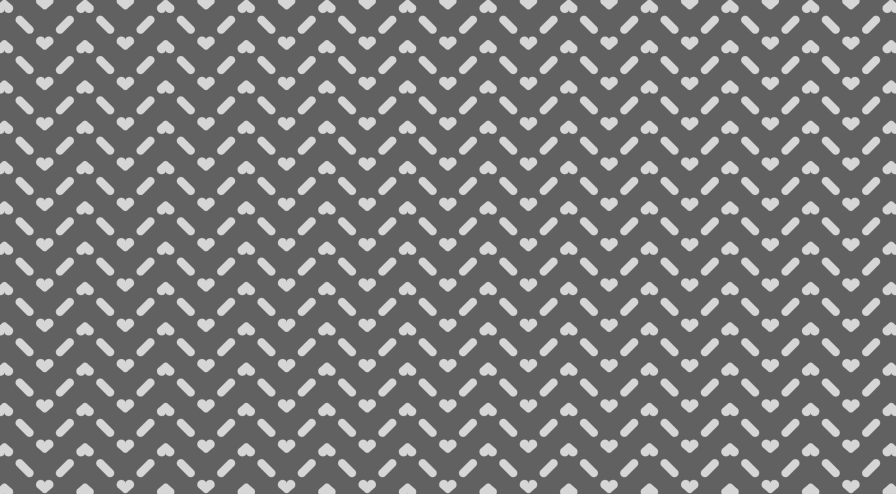
This pattern is drawn by a Shadertoy shader. Its source:

```glsl
// Chevron rows of light dashes with hearts at the turns, on dark grey.

// Wraps x into one period, centred on zero
float wrap(float x, float period) {
    return x - period * round(x / period);
}

// Distance to a segment whose radius tapers from ra at a to rb at b
float taperedCapsule(vec2 p, vec2 a, vec2 b, float ra, float rb) {
    vec2 pa = p - a, ba = b - a;
    float h = clamp(dot(pa, ba) / dot(ba, ba), 0.0, 1.0);
    return length(pa - ba * h) - mix(ra, rb, h);
}

// Heart made of two mirrored lobes that meet at a rounded tip
float heart(vec2 p) {
    p.x = abs(p.x);
    return taperedCapsule(p, vec2(0.050, 0.024), vec2(0.0, -0.042), 0.058, 0.040);
}

void mainImage(out vec4 fragColor, in vec2 fragCoord) {
    // One unit is one zigzag wide; rows are half a unit apart
    float pixel = 11.114 / iResolution.x;
    vec2 p = vec2(fragCoord.x, fragCoord.y - iResolution.y) * pixel;
    p += vec2(-0.555, 0.307);

    // Mirror each zigzag, then turn the upper half onto the lower one
    p.x = abs(wrap(p.x, 1.0));
    if (p.x > 0.25) p = vec2(0.5 - p.x, -p.y);

    // Heart at the turn, slanted dash halfway along the stroke
    float heartDist = heart(vec2(p.x, wrap(p.y + 0.228, 0.5)));
    vec2 dashPos = vec2(p.x - 0.25, wrap(p.y, 0.5));
    float dashDist = taperedCapsule(dashPos, vec2(-0.061), vec2(0.061), 0.051, 0.051);

    float dist = min(heartDist, dashDist);
    float ink = 1.0 - smoothstep(-0.75 * pixel, 0.75 * pixel, dist);
    fragColor = vec4(mix(vec3(0.38), vec3(0.84), ink), 1.0);
}
```
